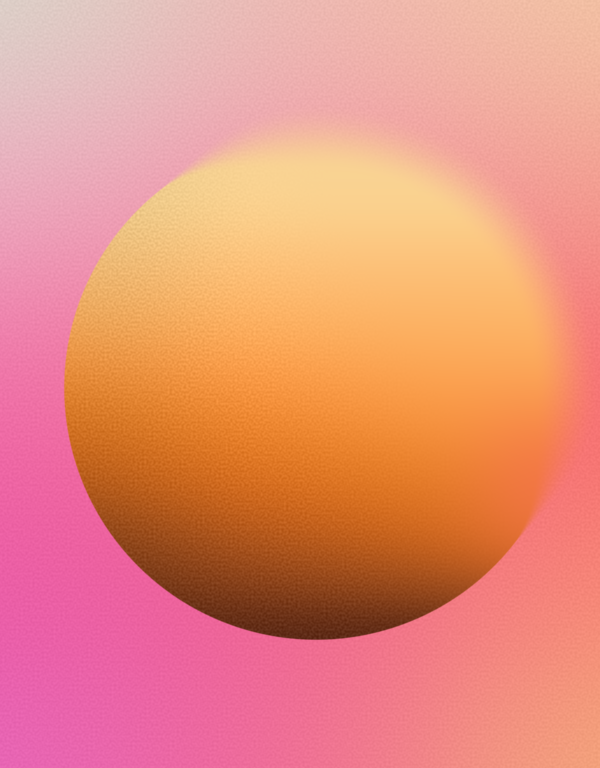
Reproduce this background procedurally as a WebGL 1 fragment shader.

```glsl
precision highp float;
// A glowing orange sphere over a soft pink, coral and cream gradient.
// Colour stops are blended with spline weights; the sphere is a disc whose
// rim goes from crisp to blurred, finished with fine gradient-noise grain.

uniform vec2 u_resolution;

const vec2 SPHERE_CENTER = vec2(0.021, -0.005);
const float SPHERE_RADIUS = 0.328;
const vec3 CORAL_GLOW = vec3(0.96, 0.44, 0.30);

// Quadratic B-spline weight, one unit between stops
float splineWeight(float x) {
  float d = abs(x);
  float tail = max(1.5 - d, 0.0);
  return d < 0.5 ? 0.75 - d * d : 0.5 * tail * tail;
}

// Adds one weighted colour stop to a running blend
void addStop(inout vec4 blend, vec3 color, float offset) {
  blend += vec4(color, 1.0) * splineWeight(offset);
}

// Smooth horizontal blend of three colours over x in 0..1
vec3 row(vec3 left, vec3 middle, vec3 right, float x) {
  vec4 blend = vec4(0.0);
  addStop(blend, left, 2.0 * x);
  addStop(blend, middle, 2.0 * x - 1.0);
  addStop(blend, right, 2.0 * x - 2.0);
  return blend.rgb / blend.a;
}

// Backdrop: five colour rows from bottom to top
vec3 backdrop(vec2 uv) {
  float y = 4.0 * uv.y;
  float x = uv.x;
  vec4 blend = vec4(0.0);
  addStop(blend, row(vec3(0.90, 0.40, 0.74), vec3(0.94, 0.42, 0.58), vec3(0.95, 0.69, 0.47), x), y);
  addStop(blend, row(vec3(0.92, 0.35, 0.65), vec3(0.94, 0.39, 0.57), vec3(0.97, 0.53, 0.45), x), y - 1.0);
  addStop(blend, row(vec3(0.94, 0.43, 0.66), vec3(0.95, 0.46, 0.56), vec3(0.97, 0.42, 0.42), x), y - 2.0);
  addStop(blend, row(vec3(0.92, 0.69, 0.76), vec3(0.95, 0.59, 0.66), vec3(0.95, 0.62, 0.56), x), y - 3.0);
  addStop(blend, row(vec3(0.84, 0.85, 0.80), vec3(0.93, 0.72, 0.70), vec3(0.95, 0.78, 0.64), x), y - 4.0);
  return blend.rgb / blend.a;
}

// Sphere shading: dark brown base to pale yellow top, height in -1..1
vec3 sphereRamp(float height) {
  float t = 4.0 * clamp(height, -1.0, 1.0);
  vec4 blend = vec4(0.0);
  addStop(blend, vec3(0.32, 0.14, 0.08), t + 4.0);
  addStop(blend, vec3(0.60, 0.29, 0.11), t + 3.0);
  addStop(blend, vec3(0.81, 0.40, 0.11), t + 2.0);
  addStop(blend, vec3(0.91, 0.50, 0.16), t + 1.0);
  addStop(blend, vec3(0.98, 0.60, 0.27), t);
  addStop(blend, vec3(0.99, 0.69, 0.38), t - 1.0);
  addStop(blend, vec3(0.99, 0.76, 0.48), t - 2.0);
  addStop(blend, vec3(0.98, 0.83, 0.57), t - 3.0);
  addStop(blend, vec3(0.97, 0.82, 0.58), t - 4.0);
  return blend.rgb / blend.a;
}

vec3 sphereColor(vec2 q) {
  // Lower bands tilt so that the right side stays brighter
  float tilt = 0.2 * (1.0 - smoothstep(-0.3, 0.6, q.y)) * smoothstep(-1.1, -0.5, q.y);
  vec3 color = sphereRamp(q.y + tilt * q.x);
  color *= 1.0 - vec3(0.06, 0.04, 0.04) * smoothstep(0.2, 0.9, -q.x);
  // Coral light bleeding in at the lower right
  vec2 fromGlow = q - vec2(0.95, -0.40);
  return mix(color, CORAL_GLOW, 0.7 * exp(-9.0 * dot(fromGlow, fromGlow)));
}

// Rim half-width: crisp at lower left, wide toward the upper right
float rimSoftness(vec2 q, float pixel) {
  float facing = dot(q / max(length(q), 0.001), vec2(0.7071));
  return max(pixel, 0.045 * smoothstep(0.08, 0.7, facing));
}

// Gradient noise
vec2 gradient(vec2 cell) {
  float angle = 6.2832 * fract(sin(dot(cell, vec2(127.1, 311.7))) * 43758.5);
  return vec2(cos(angle), sin(angle));
}

float gradientNoise(vec2 p) {
  vec2 i = floor(p);
  vec2 f = p - i;
  vec2 u = f * f * (3.0 - 2.0 * f);
  vec2 e = vec2(1.0, 0.0);
  float low = mix(dot(gradient(i), f), dot(gradient(i + e), f - e), u.x);
  float high = mix(dot(gradient(i + e.yx), f - e.yx), dot(gradient(i + 1.0), f - 1.0), u.x);
  return mix(low, high, u.y);
}

void main() {
  vec2 uv = gl_FragCoord.xy / u_resolution;
  vec2 p = (gl_FragCoord.xy - 0.5 * u_resolution) / u_resolution.y;
  vec2 q = (p - SPHERE_CENTER) / SPHERE_RADIUS;

  // Disc over backdrop
  float rim = rimSoftness(q, 1.0 / u_resolution.y);
  float edge = (length(q) - 1.0) * SPHERE_RADIUS;
  float cover = 1.0 - smoothstep(-rim, rim, edge);
  vec3 color = mix(backdrop(uv), sphereColor(q), cover);

  // Grain, fading out on the smooth upper right of the sphere
  float sphereGrain = 0.07 * (1.0 - smoothstep(-0.5, 0.6, q.x + 0.6 * q.y));
  float grain = gradientNoise(p * 330.0 + 400.0);
  color += grain * mix(0.035, sphereGrain, cover);

  gl_FragColor = vec4(clamp(color, 0.0, 1.0), 1.0);
}
```
